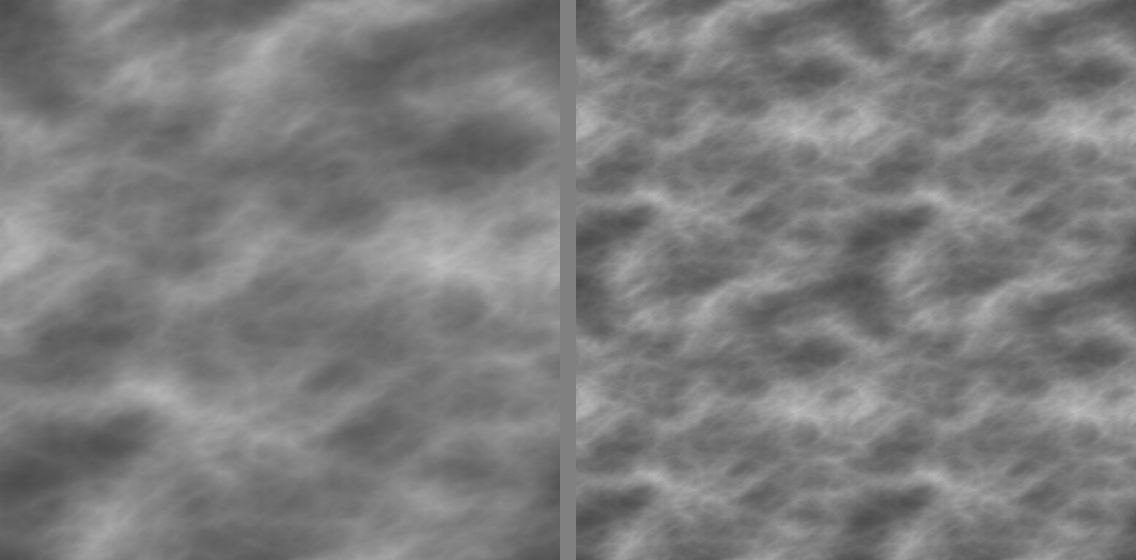
Left: one tile. Right: repeated 2 by 2.
Give the GLSL for this texture, as a three.js fragment shader.

```glsl
// Soft grey smoke: dark rounded pools between pale, slanted creases.
// Octaves of folded gradient noise lie on a tilted, stretched lattice whose
// integer matrix maps the unit square onto whole cells, so the result tiles.

varying vec2 vUv;

const mat2 LATTICE = mat2(3.0, -1.0, 0.0, 5.0);  // canvas to cells, by columns
const mat2 ADJUGATE = mat2(5.0, 1.0, 0.0, 3.0);  // LATTICE inverse times DET
const float DET = 15.0;

const int OCTAVES = 6;
const float GAIN = 0.5;            // strength of each finer octave
const float CREASE_SOFTNESS = 0.045;
const float BROAD_WEIGHT = 0.6;    // large light and dark regions
const float CREASE_MEAN = 0.355;   // average of the folded sum
const float MID_GREY = 0.484;
const float CONTRAST = 0.41;
const float HIGHLIGHT_LIFT = 1.0;  // brightens peaks and opens up the darks
const float TAU = 6.2831853;

float hash(vec2 p) {
  return fract(sin(dot(p, vec2(12.9898, 78.233))) * 43758.5453);
}

// Unit gradient of a cell corner; equal for corners one canvas apart.
vec2 gradient(vec2 corner, float scale, float seed) {
  vec2 key = floor(mod(ADJUGATE * corner + 0.5, DET * scale));
  float angle = TAU * hash(key + seed);
  return vec2(cos(angle), sin(angle));
}

float tiledNoise(vec2 uv, float scale, float seed) {
  vec2 p = LATTICE * uv * scale + seed * vec2(0.37, 0.73);
  vec2 cell = floor(p);
  vec2 f = p - cell;
  vec2 w = f * f * f * (f * (f * 6.0 - 15.0) + 10.0);
  vec2 e = vec2(1.0, 0.0);
  float a = dot(gradient(cell, scale, seed), f);
  float b = dot(gradient(cell + e.xy, scale, seed), f - e.xy);
  float c = dot(gradient(cell + e.yx, scale, seed), f - e.yx);
  float d = dot(gradient(cell + e.xx, scale, seed), f - e.xx);
  return mix(mix(a, b, w.x), mix(c, d, w.x), w.y);
}

// Sum of octaves folded at zero; the folds become the pale creases.
float foldedNoise(vec2 uv) {
  float sum = 0.0;
  float amplitude = 1.0;
  float scale = 1.0;
  for (int i = 0; i < OCTAVES; i++) {
    float n = tiledNoise(uv, scale, 3.7 + 5.3 * float(i));
    sum += amplitude * sqrt(n * n + CREASE_SOFTNESS * CREASE_SOFTNESS);
    amplitude *= GAIN;
    scale *= 2.0;
  }
  return sum;
}

void main() {
  float broad = BROAD_WEIGHT * tiledNoise(vUv, 1.0, 41.9);
  float creases = CREASE_MEAN - foldedNoise(vUv);
  float tone = CONTRAST * (broad + creases);
  float grey = MID_GREY + tone + HIGHLIGHT_LIFT * tone * tone;
  gl_FragColor = vec4(vec3(clamp(grey, 0.0, 1.0)), 1.0);
}
```
